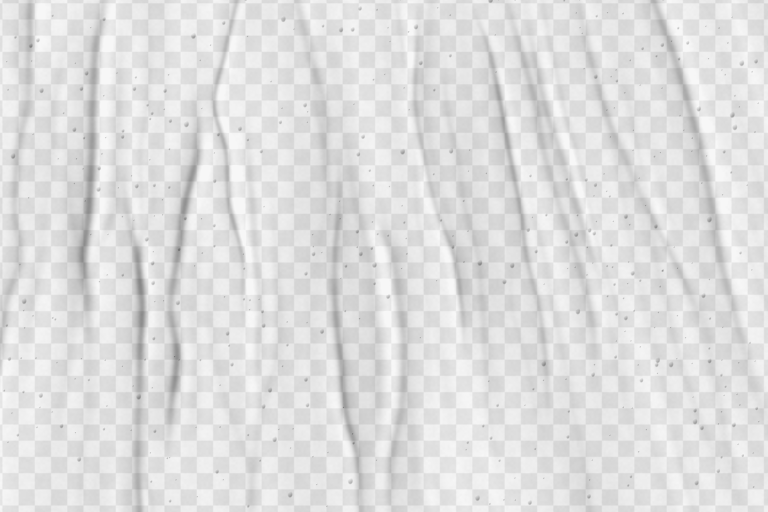
Reproduce this texture procedurally as a WebGL 2 fragment shader.

```glsl
#version 300 es
precision highp float;
// Wrinkled translucent film over a grey and white checkerboard.
// Long hashed creases fan out downwards, each with a dark core, a soft shadow
// and a bright lip; stretched noise adds faint folds, grain and bubbles finish it.

uniform vec2 u_resolution;
out vec4 fragColor;

const float CHECKS = 31.6;      // cells per canvas height
const float DARK_CELL = 0.860;
const float LIGHT_CELL = 0.926;
const int DEEP_CREASES = 13;
const int FAINT_CREASES = 26;

float hash(vec2 p) {
    vec3 q = fract(vec3(p.xyx) * 0.1031);
    q += dot(q, q.yzx + 33.33);
    return fract((q.x + q.y) * q.z);
}

float noise(vec2 p) {
    vec2 i = floor(p), f = fract(p);
    f = f * f * (3.0 - 2.0 * f);
    return mix(mix(hash(i), hash(i + vec2(1, 0)), f.x),
               mix(hash(i + vec2(0, 1)), hash(i + vec2(1, 1)), f.x), f.y);
}

float fbm(vec2 p) {
    float sum = 0.0, gain = 0.5;
    for (int i = 0; i < 4; i++) {
        sum += gain * noise(p);
        p = p * 2.03 + 17.1;
        gain *= 0.5;
    }
    return sum / 0.9375;
}

float bell(float d, float width) {
    return exp(-d * d / (width * width));
}

// Square wave of period two, from -1 to 1, with softened steps.
float squareWave(float t, float soft) {
    return clamp((abs(fract(t * 0.5) - 0.5) - 0.25) * 2.0 / soft, -1.0, 1.0);
}

float checker(vec2 p, float pixel) {
    vec2 c = p * CHECKS + vec2(0.35, 0.1);
    float soft = 0.7 * pixel * CHECKS;
    return 0.5 + 0.5 * squareWave(c.x, soft) * squareWave(c.y, soft);
}

// Sideways drift per unit of descent: left leans left, right leans right.
float lean(float across) {
    return mix(-0.12, 0.32, across);
}

// Brightness change of one crease: core, one-sided shadow and lip.
float creaseProfile(float d, float width, float side) {
    float s = d * side;
    float core = bell(d, width);
    float shadow = bell(s, s < 0.0 ? width * 4.5 : width * 1.3);
    float lip = bell(s - width * 2.6, width * 1.7);
    return -0.17 * core - 0.085 * shadow + 0.06 * lip;
}

float creases(vec2 p, float aspect, int count, float seed, float width, float depth) {
    float sum = 0.0;
    for (int i = 0; i < count; i++) {
        vec2 id = vec2(float(i), seed);
        float across = (float(i) + 0.1 + 0.8 * hash(id)) / float(count);
        float slope = lean(across) + 0.12 * (hash(id + 31.0) - 0.5);
        float kink = mix(0.026, 0.006, across);
        float path = across * aspect + slope * (0.5 - p.y)
            + 0.09 * (noise(vec2(p.y * 2.6, seed + float(i) * 7.3)) - 0.5)
            + kink * (noise(vec2(p.y * 10.0, seed + float(i) * 3.7)) - 0.5);
        float middle = mix(0.15, 0.85, hash(id + 57.0));
        float reach = mix(0.22, 0.65, hash(id + 83.0));
        float taper = 1.0 - smoothstep(reach * 0.45, reach, abs(p.y - middle));
        float vary = 0.45 + 0.9 * noise(vec2(p.y * 5.0, seed + float(i) * 5.9));
        float side = hash(id + 11.0) < 0.7 ? 1.0 : -1.0;
        float strength = depth * mix(1.15, 0.6, across) * mix(0.55, 1.1, hash(id + 19.0));
        float w = width * mix(0.8, 1.4, hash(id + 43.0));
        sum += strength * taper * vary * creaseProfile(p.x - path, w, side);
    }
    return sum;
}

// Tiny embossed bubbles, dark below and bright above, gathered in clusters.
float bubbles(vec2 p, float grid, float seed, float pixel) {
    vec2 id = floor(p / grid);
    vec2 at = 0.2 + 0.6 * vec2(hash(id + seed), hash(id + seed + 13.0));
    vec2 d = p - (id + at) * grid;
    float cluster = smoothstep(0.4, 0.8, noise(id * grid * 4.0 + seed));
    float present = step(hash(id + seed + 29.0), 0.05 + 0.4 * cluster);
    float size = hash(id + seed + 41.0);
    float radius = mix(0.0012, 0.0055, size * size * size);
    float disc = 1.0 - smoothstep(radius - pixel, radius + pixel, length(d * vec2(1.2, 0.9)));
    float tilt = clamp((d.y - d.x * 0.6) / radius, -1.0, 1.0);
    return present * disc * (0.14 * tilt - 0.13);
}

void main() {
    float pixel = 1.0 / u_resolution.y;
    vec2 p = gl_FragCoord.xy * pixel;
    float aspect = u_resolution.x * pixel;

    float tone = mix(DARK_CELL, LIGHT_CELL, checker(p, pixel));

    // Faint folds follow the fan of the creases.
    float along = p.x - lean(p.x / aspect) * (0.5 - p.y);
    tone += 0.055 * (noise(vec2(along * 24.0, p.y * 1.8)) - 0.5);
    tone += 0.030 * (noise(vec2(along * 55.0, p.y * 3.5 + 9.0)) - 0.5);

    tone += creases(p, aspect, DEEP_CREASES, 5.0, 0.0065, 1.0);
    tone += creases(p, aspect, FAINT_CREASES, 71.0, 0.0075, 0.28);

    // Paper mottling and grain.
    tone += 0.022 * (fbm(p * 45.0) - 0.5) + 0.016 * (noise(p * 210.0) - 0.5);

    tone += bubbles(p, 0.045, 3.0, pixel) + bubbles(p, 0.031, 90.0, pixel);
    fragColor = vec4(vec3(clamp(tone, 0.45, 0.97)), 1.0);
}
```
